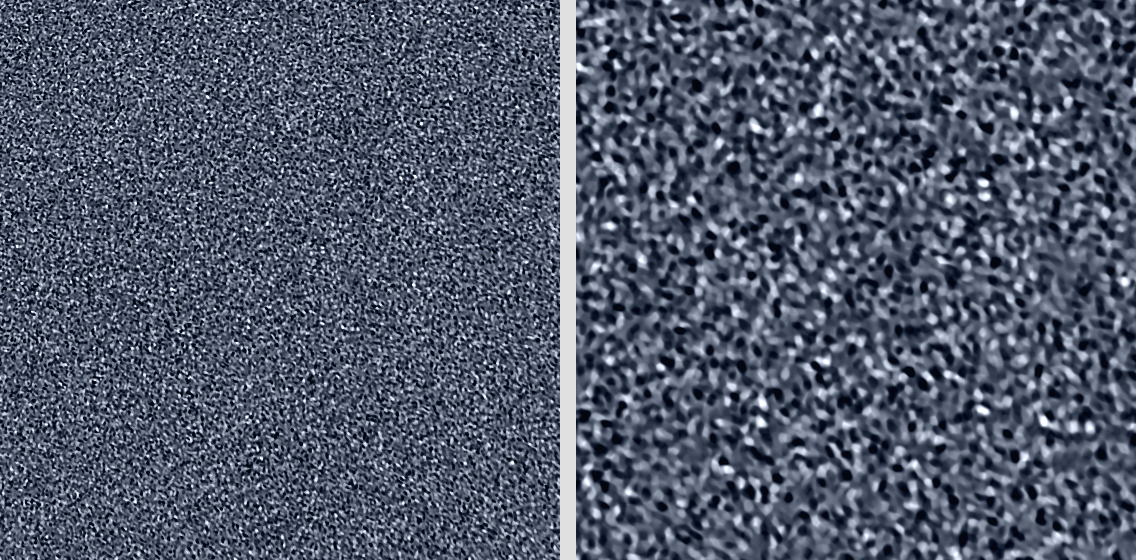
Left: the whole. Right: its middle third, enlarged.
This texture is drawn by a WebGL 1 fragment shader. Its source:

```glsl
precision highp float;
// Fine blue-grey carpet pile: short tufts scattered one per jittered cell.
// Each tuft is a stretched spot with a contrasting rim, its own lean and tone;
// the rims keep the pile even at large scale. A curve tints it cool blue.

uniform vec2 u_resolution;

vec2 hash2(vec2 cell) {
  vec3 q = fract(cell.xyx * vec3(0.1031, 0.1030, 0.0973));
  q += dot(q, q.yzx + 33.33);
  return fract((q.xx + q.yz) * q.zy);
}

// Tuft tone with mean near 0 and deviation near 1.
float pile(vec2 p, float leanSpread) {
  vec2 home = floor(p);
  float toneSum = 0.0;
  float energy = 0.1;
  for (int j = -2; j <= 2; j++) {
    for (int i = -2; i <= 2; i++) {
      vec2 cell = home + vec2(float(i), float(j));
      vec2 toTuft = p - cell - hash2(cell + 17.0);
      vec2 traits = hash2(cell + 431.0);
      vec2 shade = hash2(cell + 907.0);

      // Lean is measured from vertical, positive towards the left.
      float lean = 0.35 + leanSpread * (traits.x * 2.0 - 1.0);
      vec2 along = vec2(-sin(lean), cos(lean));
      float across = dot(toTuft, vec2(along.y, -along.x)) / 0.44;
      float lengthwise = dot(toTuft, along) / mix(0.6, 0.85, traits.y);

      // Soft core with an opposite rim.
      float reach = across * across + lengthwise * lengthwise;
      float weight = exp(-0.5 * reach) * (1.0 - 0.36 * reach);
      toneSum += weight * (shade.x + shade.y - 1.0) * 2.6;
      energy += weight * weight;
    }
  }
  return toneSum / sqrt(energy);
}

void main() {
  vec2 p = gl_FragCoord.xy / u_resolution;

  // Tufts grow slightly and align better towards the lower right.
  float nearness = p.x - p.y;
  vec2 tuftSpace = 240.0 * p / (1.0 + 0.1 * nearness) + 40.0;
  float tone = pile(tuftSpace, 0.95 - 0.35 * nearness);
  tone *= 1.0 - 0.06 * nearness;

  // Broad, faint unevenness of the pile.
  float drift = sin(p.x * 7.0 + p.y * 4.0 + 1.0) + sin(p.y * 11.0 - p.x * 5.0)
              + sin(p.x * 19.0 + 2.0 * sin(p.y * 13.0));
  tone += 0.02 * drift;

  // Lightness curve: dense darks and a stretched highlight end.
  float lightness = 0.33 + 0.21 * tone + 0.017 * tone * tone;
  vec3 color = lightness + vec3(-0.04, 0.0, 0.07);
  gl_FragColor = vec4(clamp(color, vec3(0.01, 0.02, 0.06), vec3(1.0)), 1.0);
}
```
